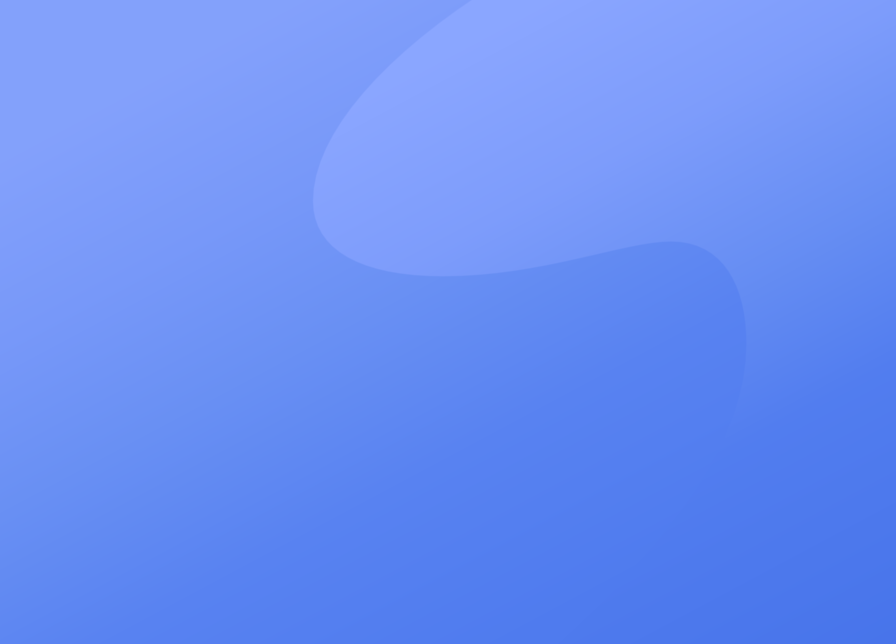
Give the GLSL for this background, as a Shadertoy shader.

```glsl
// Soft blue diagonal gradient with a brighter sheet cut by a sweeping S curve.

// Chain of five cubic arcs, from the top edge to the bottom edge
const vec2 CURVE[16] = vec2[16](
    vec2(0.774, 1.027), vec2(0.598, 0.918), vec2(0.486, 0.792),
    vec2(0.486, 0.688), vec2(0.486, 0.611), vec2(0.562, 0.571),
    vec2(0.688, 0.571), vec2(0.842, 0.571), vec2(0.969, 0.625),
    vec2(1.042, 0.625), vec2(1.123, 0.625), vec2(1.159, 0.556),
    vec2(1.159, 0.466), vec2(1.159, 0.321), vec2(1.051, 0.167),
    vec2(0.851, -0.014));

vec2 cubicPoint(int first, float t) {
    float s = 1.0 - t;
    return s * s * s * CURVE[first] + 3.0 * s * s * t * CURVE[first + 1]
         + 3.0 * s * t * t * CURVE[first + 2] + t * t * t * CURVE[first + 3];
}

float segmentDistance(vec2 p, vec2 a, vec2 b) {
    vec2 ab = b - a;
    return length(p - a - ab * clamp(dot(p - a, ab) / dot(ab, ab), 0.0, 1.0));
}

// Signed distance to the curve, positive on its right side
float curveSide(vec2 p) {
    float nearest = 10.0;
    float side = -1.0;
    vec2 a = CURVE[0];
    for (int arc = 0; arc < 5; arc++) {
        for (int i = 1; i <= 16; i++) {
            vec2 b = cubicPoint(arc * 3, float(i) / 16.0);
            nearest = min(nearest, segmentDistance(p, a, b));
            // Each crossing to the left of the point flips the side
            if ((a.y > p.y) != (b.y > p.y)) {
                float crossX = a.x + (b.x - a.x) * (p.y - a.y) / (b.y - a.y);
                if (crossX < p.x) side = -side;
            }
            a = b;
        }
    }
    return side * nearest;
}

float ramp(float from, float to, float x) {
    return clamp((x - from) / (to - from), 0.0, 1.0);
}

vec3 shadedSheet(float d) {
    vec3 c = mix(vec3(0.515, 0.630, 0.985), vec3(0.465, 0.595, 0.975), ramp(0.22, 0.48, d));
    c = mix(c, vec3(0.410, 0.563, 0.953), ramp(0.48, 0.70, d));
    c = mix(c, vec3(0.345, 0.510, 0.945), ramp(0.70, 0.96, d));
    return mix(c, vec3(0.310, 0.483, 0.934), ramp(0.96, 1.25, d));
}

vec3 brightSheet(float d) {
    vec3 c = mix(vec3(0.542, 0.650, 1.000), vec3(0.490, 0.612, 0.985), ramp(0.40, 0.66, d));
    c = mix(c, vec3(0.400, 0.555, 0.952), ramp(0.66, 0.92, d));
    c = mix(c, vec3(0.320, 0.490, 0.937), ramp(0.92, 1.15, d));
    return mix(c, vec3(0.280, 0.455, 0.918), ramp(1.15, 1.53, d));
}

void mainImage(out vec4 fragColor, in vec2 fragCoord) {
    vec2 p = fragCoord / iResolution.y;

    // Depth along the diagonal, growing from upper left to lower right
    float depth = 0.47 * p.x + 0.88 * (1.0 - p.y);

    // Blend the two sheets across a smoothed edge
    float edge = 1.0 / iResolution.y;
    float lit = smoothstep(-edge, edge, curveSide(p));
    fragColor = vec4(mix(shadedSheet(depth), brightSheet(depth), lit), 1.0);
}
```
